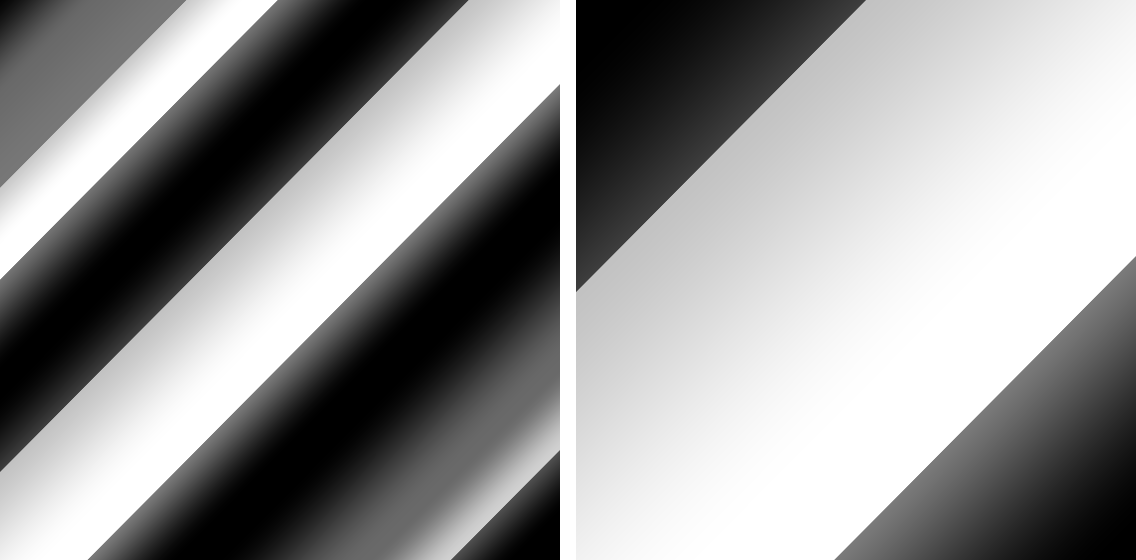
Left: the whole. Right: its middle third, enlarged.
Give the GLSL for this background, as a Shadertoy shader.

```glsl
// Eased tone change from one level to another across a span
float ramp(float s, float start, float end, float fromTone, float toTone) {
    return mix(fromTone, toTone, smoothstep(start, end, s));
}

// Dark fold: falls to black, then lifts again
float fold(float s, vec2 fall, vec2 lift, float fallTone, float liftTone) {
    return ramp(s, fall.x, fall.y, fallTone, 0.0) + ramp(s, lift.x, lift.y, 0.0, liftTone);
}

// Lays a new band over everything beyond a crisp edge
float layBand(float base, float band, float s, float edge, float blur) {
    return mix(base, band, smoothstep(edge - blur, edge + blur, s));
}

void mainImage(out vec4 fragColor, in vec2 fragCoord) {
    const float TILT = 0.993;
    vec2 uv = fragCoord / iResolution.y;
    float blur = 0.7 / iResolution.y;

    // Distance across the diagonal bands, from the upper left corner
    float s = uv.x + TILT * (1.0 - uv.y);

    // Grey corner
    float tone = ramp(s, -0.02, 0.17, 0.0, 0.40) + ramp(s, 0.10, 0.36, 0.0, 0.07);

    // Narrow bright band
    float narrowLight = ramp(s, 0.30, 0.44, 0.75, 1.0);
    tone = layBand(tone, narrowLight, s, 0.333, blur);

    // First dark fold
    float darkFold = fold(s, vec2(0.446, 0.66), vec2(0.70, 0.94), 0.53, 0.40);
    tone = layBand(tone, darkFold, s, 0.496, blur);

    // Wide bright band
    float wideLight = ramp(s, 0.79, 1.08, 0.74, 1.0);
    tone = layBand(tone, wideLight, s, 0.837, blur);

    // Second dark fold, lifting through grey to a pale rim
    float wideFold = fold(s, vec2(1.10, 1.31), vec2(1.38, 1.64), 0.56, 0.41);
    wideFold += ramp(s, 1.65, 1.80, 0.0, 0.41);
    tone = layBand(tone, wideFold, s, 1.149, blur);

    // Dark corner
    float darkCorner = ramp(s, 1.75, 1.91, 0.40, 0.0);
    tone = layBand(tone, darkCorner, s, 1.798, blur);

    fragColor = vec4(vec3(tone), 1.0);
}
```
